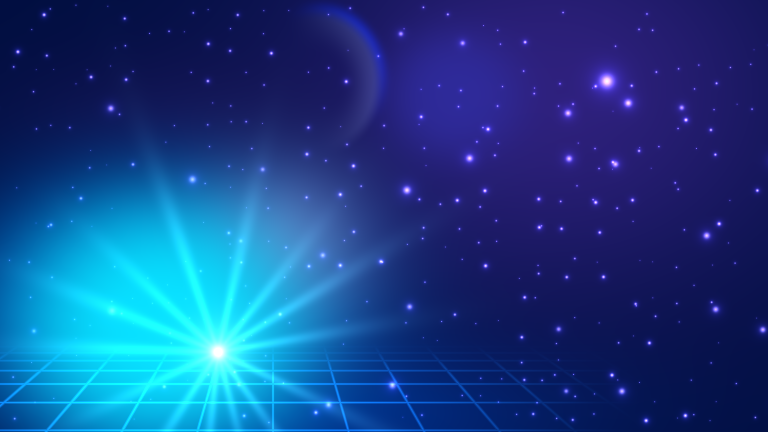
Write a Shadertoy shader that draws this background.

```glsl
#define LIGHT_POS vec2(0.505, 0.185)
#define MAIN_STAR vec2(1.405, 0.812)
#define HORIZON 0.329
#define ROW_DEPTH 0.756
#define VANISH vec2(0.632, 0.61)
#define COLUMN_RATE 3.48
#define LINE_WIDTH 0.0017
#define RAY_COUNT 14
#define RAY_STRENGTH 0.24

const vec3 NAVY = vec3(0.0, 0.055, 0.25);
const vec3 VIOLET = vec3(0.19, 0.13, 0.50);
const vec3 INDIGO = vec3(0.19, 0.18, 0.65);
const vec3 AZURE = vec3(0.0, 0.34, 0.73);
const vec3 CYAN = vec3(0.03, 0.88, 1.0);
const vec3 LAVENDER = vec3(0.46, 0.53, 0.79);
const vec3 STAR_TINT = vec3(0.28, 0.22, 1.0);

float hash(vec2 cell) {
    return fract(sin(dot(cell, vec2(127.1, 311.7))) * 43758.5);
}

// Soft elliptical spot, 1 at its centre
float blob(vec2 p, vec2 centre, vec2 radii) {
    vec2 d = (p - centre) / radii;
    return exp(-dot(d, d));
}

// Same spot with a flat top and a firmer rim
float plateau(vec2 p, vec2 centre, vec2 radii) {
    vec2 d = (p - centre) / radii;
    return exp(-pow(dot(d, d), 1.6));
}

vec3 nebula(vec2 p) {
    vec3 col = mix(NAVY, VIOLET, 0.95 * blob(p, vec2(1.28, 0.79), vec2(0.62, 0.50)));
    col = mix(col, vec3(0.10, 0.08, 0.34), 0.6 * blob(p, vec2(0.42, 0.73), vec2(0.42, 0.16)));
    col = mix(col, INDIGO, 0.75 * plateau(p, vec2(1.05, 0.78), vec2(0.16, 0.15)));
    return mix(col, vec3(0.0, 0.20, 0.58), 0.75 * blob(p, vec2(0.75, 0.03), vec2(0.58, 0.17)));
}

// Translucent bubble lit along its right rim
vec3 crescent(vec2 p) {
    vec2 d = (p - vec2(0.735, 0.81)) / vec2(0.155, 0.175);
    float r = length(d);
    float side = smoothstep(-0.3, 0.9, d.x + 0.25 * d.y);
    float body = smoothstep(0.35, 0.85, r) * (1.0 - smoothstep(0.82, 1.02, r));
    float rim = exp(-pow((r - 0.97) / 0.09, 2.0)) * smoothstep(-0.7, 0.7, d.y);
    return side * (body * vec3(0.10, 0.12, 0.11) + rim * vec3(0.0, 0.05, 0.28));
}

// Beams fanned around the light, slightly uneven
float rays(vec2 p) {
    vec2 d = p - LIGHT_POS;
    float sum = 0.0;
    for (int i = 0; i < RAY_COUNT; i++) {
        float k = float(i);
        float a = 0.079 + 0.445 * k + 0.087 * cos(1.3 * k);
        vec2 dir = vec2(cos(a), sin(a));
        float along = dot(d, dir);
        float across = dot(d, vec2(-dir.y, dir.x));
        float width = 0.004 + 0.045 * max(along, 0.0);
        float reach = 0.34 + 0.07 * sin(2.1 * k);
        sum += exp(-across * across / (width * width))
             * exp(-pow(along / reach, 2.0)) * smoothstep(0.0, 0.04, along);
    }
    return sum;
}

// Antialiased line at every whole value of u
float gridLine(float u) {
    float rate = max(fwidth(u) * iResolution.y, 1e-4);
    float dist = abs(fract(u + 0.5) - 0.5) / rate;
    float soft = 1.0 / iResolution.y;
    return 1.0 - smoothstep(LINE_WIDTH - soft, LINE_WIDTH + soft, dist);
}

float floorGrid(vec2 p) {
    float row = 1.0 / max(HORIZON - p.y, 0.06) / ROW_DEPTH - 0.07;
    float column = (p.x - VANISH.x) / max(VANISH.y - p.y, 0.1) * COLUMN_RATE;
    float fade = (1.0 - smoothstep(0.09, 0.21, p.y)) * (1.0 - smoothstep(0.8, 1.5, p.x));
    return max(gridLine(row), gridLine(column)) * fade;
}

vec3 star(vec2 d, float size) {
    float r = length(d) / size;
    return STAR_TINT * exp(-r * 0.75) + vec3(0.8, 0.65, 0.8) * exp(-r * r);
}

// One jittered star per occupied cell
vec3 starLayer(vec2 p, float cellSize, float size, float density) {
    vec2 cell = floor(p / cellSize);
    vec2 jitter = vec2(hash(cell + 3.1), hash(cell + 8.7));
    vec2 centre = (cell + 0.25 + 0.5 * jitter) * cellSize;
    float amount = density * mix(0.35, 1.0, smoothstep(0.5, 0.95, centre.x));
    float lit = step(hash(cell + 17.3), amount);
    float scale = mix(0.5, 1.0, hash(cell + 29.9));
    vec2 edge = abs(fract(p / cellSize) - 0.5);
    float window = 1.0 - smoothstep(0.4, 0.5, max(edge.x, edge.y));
    return star(p - centre, size * scale) * lit * window * scale;
}

void mainImage(out vec4 fragColor, in vec2 fragCoord) {
    vec2 p = fragCoord / iResolution.y;
    vec3 col = nebula(p) + crescent(p);

    // Layered glow around the light
    col = mix(col, AZURE, 0.9 * plateau(p, vec2(0.36, 0.27), vec2(0.52, 0.36)));
    col = mix(col, LAVENDER, 0.75 * blob(p, vec2(0.65, 0.43), vec2(0.20, 0.19)));
    col = mix(col, CYAN, plateau(p, vec2(0.37, 0.25), vec2(0.34, 0.29)));
    col += floorGrid(p) * vec3(0.05, 0.30, 0.50);
    col += rays(p) * RAY_STRENGTH * vec3(0.45, 0.85, 0.85);
    float r = length(p - LIGHT_POS);
    col += vec3(0.75, 0.6, 0.4) * exp(-r / 0.035) + 0.5 * exp(-r * r / 0.0003);

    // Stars from large to dust
    vec3 stars = starLayer(p, 0.17, 0.0075, 0.5)
               + starLayer(p + 0.43, 0.085, 0.0035, 0.4)
               + 0.6 * starLayer(p + 0.71, 0.045, 0.002, 0.3);
    col += stars * (1.0 - 0.8 * blob(p, vec2(0.4, 0.27), vec2(0.4, 0.35)));
    col += star(p - MAIN_STAR, 0.013);
    fragColor = vec4(clamp(col, 0.0, 1.0), 1.0);
}
```
